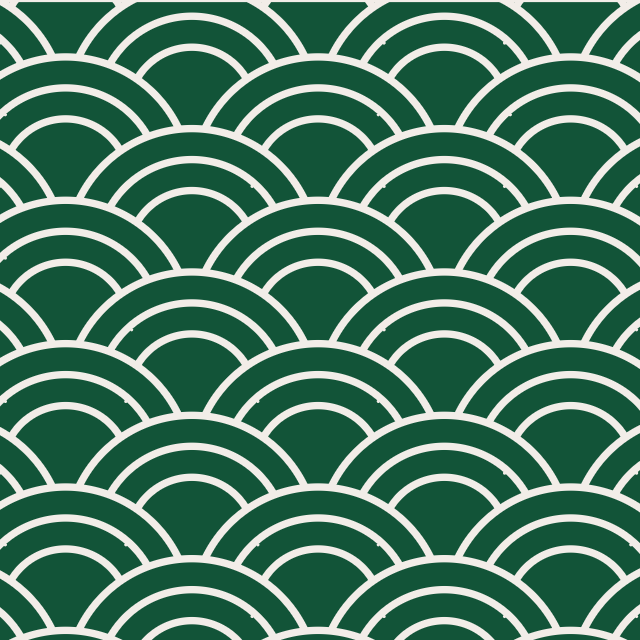
A three.js fragment shader for this pattern:

```glsl
varying vec2 vUv;

const vec3 GREEN = vec3(0.07, 0.33, 0.22);
const vec3 CREAM = vec3(0.95, 0.93, 0.91);

const float COLUMN_PITCH = 0.3945;  // between scales of one row
const float ROW_PITCH = 0.112;      // between crests of successive rows
const vec2 CREST = vec2(0.497, 0.4688);  // crest of the scale in row 0
const float SCALE_RADIUS = 0.2012;
const float LINE_WIDTH = 0.0115;
const float RING_STEP = 0.0484;
const int RINGS = 3;
const float TOP_STRIP = 0.0033;     // pale strip along the upper border

const float NUB_ANGLE = 0.73;       // from the vertical, on the middle ring
const float NUB_RADIUS = 0.0026;
const float NUB_CHANCE = 0.6;

float hash(vec3 p) {
  return fract(sin(dot(p, vec3(12.99, 78.23, 37.72))) * 4375.85);
}

// Coverage of a shape from its signed distance
float fill(float dist, float pixel) {
  return clamp(0.5 - dist / pixel, 0.0, 1.0);
}

// Signed distance to the concentric lines inside a scale
float ringLines(float radius) {
  float dist = 1.0;
  for (int i = 0; i < RINGS; i++) {
    float middle = SCALE_RADIUS - 0.5 * LINE_WIDTH - float(i) * RING_STEP;
    dist = min(dist, abs(radius - middle) - 0.5 * LINE_WIDTH);
  }
  return dist;
}

// Signed distance to the small bump inside the middle ring, on some sides only
float nub(vec2 p, vec2 cell) {
  float side = p.x < 0.0 ? 0.0 : 1.0;
  if (hash(vec3(cell, side)) > NUB_CHANCE) return 1.0;
  float innerEdge = SCALE_RADIUS - RING_STEP - LINE_WIDTH;
  vec2 spot = innerEdge * vec2(sin(NUB_ANGLE), cos(NUB_ANGLE));
  return length(vec2(abs(p.x), p.y) - spot) - NUB_RADIUS;
}

void main() {
  float pixel = fwidth(vUv.x);
  float baseRow = floor((vUv.y - CREST.y) / ROW_PITCH);
  vec3 color = GREEN;

  // Rows from back to front: each lower row overlaps the one above
  for (int i = 3; i >= 0; i--) {
    float row = baseRow + float(i);
    float startX = CREST.x + 0.5 * COLUMN_PITCH * mod(row, 2.0);
    float column = floor((vUv.x - startX) / COLUMN_PITCH + 0.5);
    vec2 center = vec2(startX + column * COLUMN_PITCH,
                       CREST.y + row * ROW_PITCH - SCALE_RADIUS);
    vec2 p = vUv - center;
    float radius = length(p);

    float lines = min(ringLines(radius), nub(p, vec2(column, row)));
    vec3 scaleColor = mix(GREEN, CREAM, fill(lines, pixel));
    // The outer rim stays pure cream, so its edge is blended only once
    if (radius > SCALE_RADIUS - 0.5 * LINE_WIDTH) scaleColor = CREAM;
    color = mix(color, scaleColor, fill(radius - SCALE_RADIUS, pixel));
  }

  // Border strip
  color = mix(color, CREAM, fill(1.0 - TOP_STRIP - vUv.y, pixel));
  gl_FragColor = vec4(color, 1.0);
}
```
